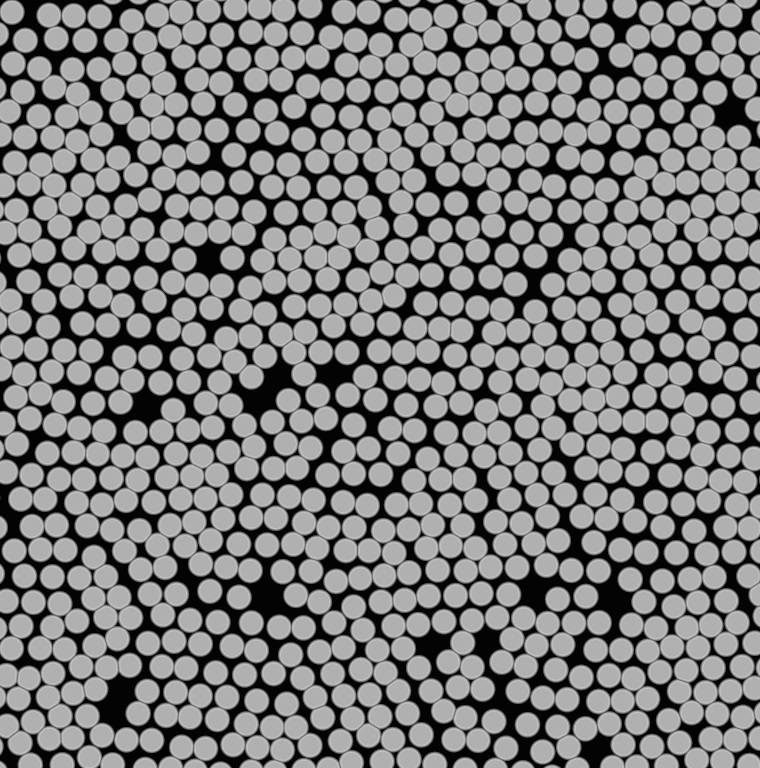
A WebGL 2 fragment shader for this pattern:

```glsl
#version 300 es
precision highp float;
// Densely packed grey discs on black: a staggered lattice is bent by slow waves
// and jittered per cell, then each disc is pushed off its six neighbours so that
// they barely touch. A few cells stay empty. Lengths are in disc spacings.

#define ROWS 31.5        // rows over the canvas height
#define ROW_STEP 0.885   // row distance
#define RADIUS 0.441     // disc radius
#define JITTER 0.165     // random shift of each disc
#define BEND 0.2         // slow waviness of the rows
#define VACANCY 0.014    // share of empty cells
#define EDGE 0.082       // width of the soft edge
#define RIM 0.07         // extra light just inside the edge
#define REACH 0.7        // farthest seed whose disc may cover a point

uniform vec2 u_resolution;
out vec4 fragColor;

const vec3 BACKGROUND = vec3(0.01);
const vec3 DISC = vec3(0.69);

vec3 hash(vec2 cell) {
    vec3 q = fract(cell.xyx * vec3(0.1031, 0.1030, 0.0973));
    q += dot(q, q.yxz + 33.33);
    return fract((q.xxy + q.yzz) * q.zyx);
}

float stagger(float row) {
    return 0.5 * mod(row, 2.0);
}

// Lattice point after bending and jitter
vec2 seedPoint(vec2 cell) {
    vec2 c = vec2(cell.x + stagger(cell.y), cell.y * ROW_STEP);
    vec2 wave = sin(vec2(0.7 * c.y + 0.3 * c.x, 0.55 * c.x - 0.37 * c.y));
    return c + BEND * wave + JITTER * (2.0 * hash(cell).xy - 1.0);
}

// Shift a seed by half of its overlap with each of the six neighbours
vec2 relax(vec2 cell, vec2 self) {
    vec2 shift = vec2(0.0);
    float side = 2.0 * stagger(cell.y) - 1.0;
    for (int j = -1; j <= 1; j++)
        for (int i = 0; i <= 1; i++) {
            float x = j == 0 ? 2.0 * float(i) - 1.0 : float(i) + side;
            vec2 away = self - seedPoint(cell + vec2(x, j));
            float gap = max(length(away), 0.001);
            shift += away * (0.5 * max(2.0 * RADIUS / gap - 1.0, 0.0));
        }
    return self + shift;
}

// Depth inside the nearest disc; overlapping discs part along a seam
float discDepth(vec2 p) {
    float row = round(p.y / ROW_STEP);
    float nearest = 9.0, second = 9.0;
    for (int j = -1; j <= 1; j++) {
        float y = row + float(j);
        float x = floor(p.x - stagger(y));
        for (int i = 0; i <= 1; i++) {
            vec2 cell = vec2(x + float(i), y);
            vec2 seed = seedPoint(cell);
            if (distance(p, seed) > REACH) continue;
            if (hash(cell + 71.0).z < VACANCY) continue;
            float d = distance(p, relax(cell, seed));
            second = min(second, max(nearest, d));
            nearest = min(nearest, d);
        }
    }
    return min(RADIUS - nearest, 0.5 * (second - nearest));
}

void main() {
    float spacings = ROWS * ROW_STEP;
    vec2 p = gl_FragCoord.xy / u_resolution.y * spacings;

    // No disc nearby leaves both distances equal, so depth is capped by RADIUS
    float depth = discDepth(p);

    // Soft edge, never thinner than one pixel
    float edge = max(EDGE, spacings / u_resolution.y);
    float cover = pow(clamp(depth / edge + 0.5, 0.0, 1.0), 0.75);

    // Faint light rim inside the outline
    float rimPos = (depth - 0.85 * EDGE) / (0.22 * EDGE);
    float rim = RIM * exp(-rimPos * rimPos);

    fragColor = vec4(mix(BACKGROUND, DISC + rim, cover), 1.0);
}
```
